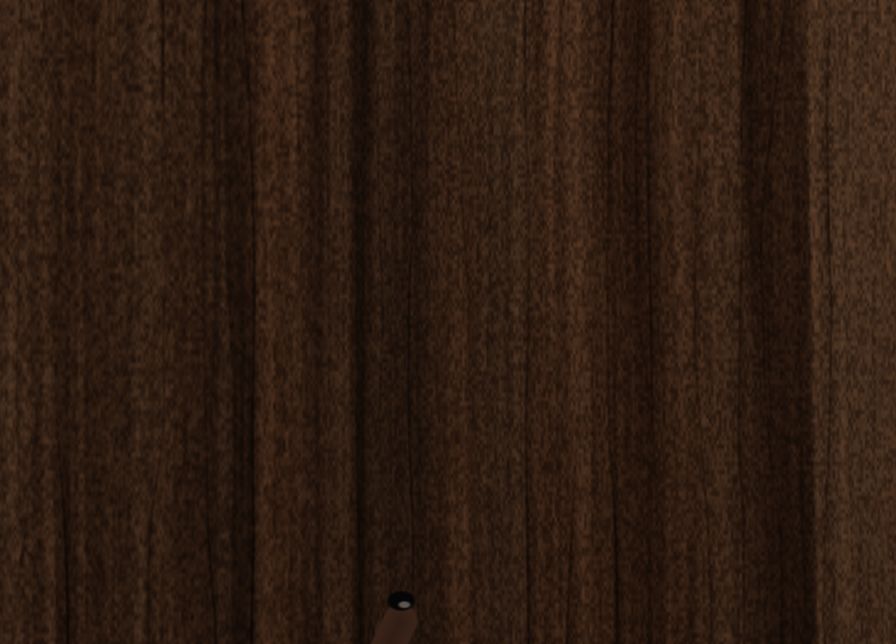
Give the GLSL for this texture, as a Shadertoy shader.

```glsl
// Dark walnut boards with a vertical grain, a shadowed seam and a small peg.
// Broad bands set the tone; sawtooth growth rings, stretched value noise and
// short pores add the figure, and a loop draws the thin, wandering veins.

float hash(vec2 p) {
    vec3 q = fract(p.xyx * 0.1031);
    q += dot(q, q.yzx + 33.33);
    return fract((q.x + q.y) * q.z);
}

float noise(vec2 p) {
    vec2 i = floor(p), f = fract(p);
    f = f * f * (3.0 - 2.0 * f);
    return mix(mix(hash(i), hash(i + vec2(1, 0)), f.x),
               mix(hash(i + vec2(0, 1)), hash(i + vec2(1, 1)), f.x), f.y);
}

// Noise centred on zero
float grain(vec2 p) { return noise(p) - 0.5; }

// Soft-edged vertical stripe from a to b
float band(float x, float a, float b, float soft) {
    return smoothstep(a - soft, a + soft, x) - smoothstep(b - soft, b + soft, x);
}

// Broad light and dark stripes of the boards
float boardTone(float x, float seamX) {
    float tone = 0.183;
    tone += 0.025 * band(x, -0.10, 0.045, 0.015);
    tone += 0.018 * band(x, 0.165, 0.195, 0.012);
    tone -= 0.042 * band(x, 0.215, 0.287, 0.020);
    tone += 0.024 * band(x, 0.287, 0.340, 0.003);
    tone -= 0.045 * band(x, 0.343, 0.366, 0.006);
    tone += 0.015 * band(x, 0.375, 0.390, 0.005);
    tone -= 0.020 * band(x, 0.412, 0.490, 0.012);
    tone += 0.025 * band(x, 0.505, 0.680, 0.012);
    tone -= 0.025 * band(x, 0.685, 0.745, 0.006);
    tone += 0.030 * band(x, 0.750, 0.830, 0.010);
    tone -= 0.038 * band(x, 0.838, 0.905, 0.006);
    tone += 0.055 * band(x, 0.905, 1.100, 0.003);
    return tone - 0.095 * band(seamX, 0.393, 0.412, 0.008);
}

// Growth rings: each fades slowly to one side and ends in a crisp edge
float rings(vec2 q) {
    float phase = q.x * 17.0 + 2.2 * noise(q * vec2(5.0, 0.35) + 31.0)
                + 0.35 * noise(q * vec2(9.0, 2.5) + 17.0);
    float f = fract(phase);
    float saw = f * (1.0 - smoothstep(0.93, 1.0, f)) - 0.45;
    return saw * (0.3 + 0.9 * noise(vec2(floor(phase) * 7.7, q.y * 0.8)));
}

// Thin dark lines, each with a soft shadow on one side
float veins(vec2 p, float aspect) {
    float dark = 0.0;
    for (int i = 0; i < 20; i++) {
        float k = float(i);
        float center = (k + 0.15 + 0.7 * hash(vec2(k, 3.0))) / 20.0 * aspect;
        float wander = 0.045 * grain(vec2(k * 9.3, p.y * 1.8))
                     + 0.010 * grain(vec2(k * 5.7, p.y * 6.0));
        float d = p.x - center - wander;
        float line = 1.0 - smoothstep(0.0005, 0.0040, abs(d));
        float shadow = smoothstep(-0.002, 0.002, d) * exp(-max(d, 0.0) / 0.012);
        float strength = smoothstep(0.15, 0.85, noise(vec2(k * 3.1, p.y * 1.5 + 4.0)));
        dark += strength * (0.055 * line + 0.022 * shadow);
    }
    return dark;
}

float capsule(vec2 p, vec2 a, vec2 b, float radius) {
    vec2 ab = b - a;
    float t = clamp(dot(p - a, ab) / dot(ab, ab), 0.0, 1.0);
    return length(p - a - ab * t) - radius;
}

void mainImage(out vec4 fragColor, in vec2 fragCoord) {
    vec2 uv = fragCoord / iResolution.xy;
    vec2 p = fragCoord / iResolution.y;
    float aspect = iResolution.x / iResolution.y;

    // The grain bends gently, more so on the right board
    float bend = grain(vec2(p.x * 4.0, p.y * 2.5)) * mix(0.004, 0.026, smoothstep(0.4, 0.6, uv.x));
    vec2 q = p + vec2(bend, 0.0);
    float tone = boardTone(q.x / aspect, uv.x);

    // Long streaks, from broad to hair thin
    tone += 0.036 * rings(q);
    tone += 0.042 * grain(q * vec2(42.0, 0.7) + 27.0);
    tone += 0.046 * grain(q * vec2(95.0, 1.0) + 53.0);
    tone += 0.044 * grain(q * vec2(170.0, 3.0) + 83.0);
    tone -= veins(p, aspect);

    // Short pores, softer and coarser on the left board
    float fine = grain(q * vec2(260.0, 150.0));
    float coarse = grain(q * vec2(150.0, 95.0) + 71.0);
    float pores = mix(0.65 * fine + 0.75 * coarse, 0.9 * fine + 0.35 * coarse,
                      smoothstep(0.25, 0.45, uv.x));
    tone += pores * 0.62 * clamp(tone, 0.04, 0.22);

    // Light falls from the upper right
    tone *= mix(0.90, 1.08, uv.y) + 0.08 * (uv.x - 0.5) * uv.y;
    tone = max(tone, 0.045);

    // Walnut hue drifts between olive and red
    vec3 hue = mix(vec3(1.0, 0.56, 0.32), vec3(1.0, 0.65, 0.42),
                   smoothstep(0.08, 0.29, tone));
    float warmth = grain(q * vec2(14.0, 0.4) + 90.0);
    vec3 color = tone * (hue - vec3(0.0, 0.07, 0.07) * warmth);

    // Rounded peg with a dark tip and a small glint
    float edge = 0.003;
    float peg = capsule(p, vec2(0.590, -0.03), vec2(0.622, 0.036), 0.026);
    float tip = length((p - vec2(0.623, 0.067)) * vec2(0.85, 1.2)) - 0.018;
    float glint = length((p - vec2(0.628, 0.061)) * vec2(0.8, 1.4)) - 0.007;
    vec3 pegColor = vec3(0.23, 0.14, 0.10) * (1.0 + 8.0 * peg);
    color = mix(color, pegColor, 1.0 - smoothstep(-edge, edge, peg));
    color = mix(color, vec3(0.025, 0.02, 0.02), 1.0 - smoothstep(-edge, edge, tip));
    color = mix(color, vec3(0.36, 0.34, 0.32), 1.0 - smoothstep(-edge, edge, glint));
    fragColor = vec4(color, 1.0);
}
```
